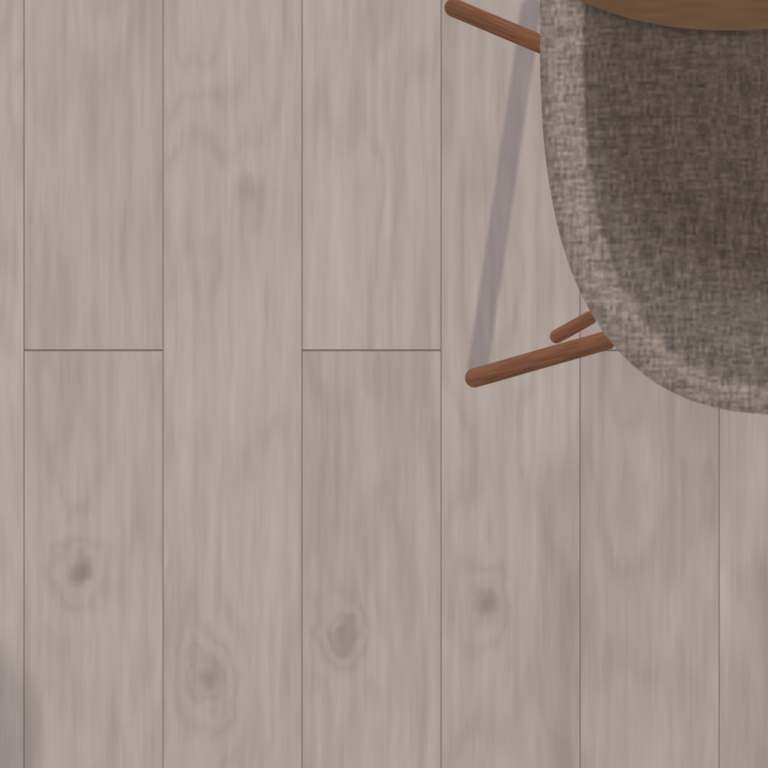
This texture is drawn by a Shadertoy shader. Its source:

```glsl
const float PLANK_WIDTH = 0.181;
const float PLANK_LENGTH = 1.2;
const vec2 PLANK_ORIGIN = vec2(0.0313, 0.544);
const float SEAM_HALF = 0.0009;
const float KNOT_SPACING = 0.5;
const float RING_COUNT = 38.0;

const vec3 FLOOR_LIGHT = vec3(0.70, 0.65, 0.615);
const vec3 FLOOR_DARK = vec3(0.56, 0.505, 0.47);
const vec3 SEAM_COLOR = vec3(0.43, 0.38, 0.35);
const vec3 SHADOW_TINT = vec3(0.83, 0.84, 0.87);
const vec3 LEG_COLOR = vec3(0.46, 0.31, 0.23);
const vec3 SEAT_COLOR = vec3(0.34, 0.30, 0.27);
const vec3 WALL_COLOR = vec3(0.43, 0.395, 0.37);
const vec3 RIM_COLOR = vec3(0.54, 0.49, 0.455);
const vec3 CUSHION_COLOR = vec3(0.41, 0.31, 0.23);

const vec2 SHELL_CENTER = vec2(1.042, 0.974);
const vec2 SHELL_RADII = vec2(0.339, 0.514);
const vec2 RIM_RADII = vec2(0.283, 0.478);
const vec2 SEAT_RADII = vec2(0.283, 0.355);

float hash(vec2 p) {
    return fract(sin(dot(p, vec2(127.1, 311.7))) * 43758.5);
}

float noise(vec2 p) {
    vec2 i = floor(p), f = fract(p);
    f = f * f * (3.0 - 2.0 * f);
    return mix(mix(hash(i), hash(i + vec2(1, 0)), f.x),
               mix(hash(i + vec2(0, 1)), hash(i + vec2(1, 1)), f.x), f.y);
}

float fbm(vec2 p) {
    float sum = 0.0, amp = 0.5;
    for (int i = 0; i < 4; i++) {
        sum += amp * noise(p);
        p = p * 2.03 + 17.3;
        amp *= 0.5;
    }
    return sum;
}

float cover(float d, float soft) { return 1.0 - smoothstep(-soft, soft, d); }

// Distance to a rounded bar, and position across it from -1 to 1
vec2 bar(vec2 p, vec2 a, vec2 b, float radius) {
    vec2 ab = b - a, ap = p - a;
    float t = clamp(dot(ap, ab) / dot(ab, ab), 0.0, 1.0);
    float side = (ab.x * ap.y - ab.y * ap.x) / length(ab);
    return vec2(length(ap - ab * t) - radius, side / radius);
}

// Approximate distance to the superelliptic bowl, straight above its center
float bowl(vec2 p, vec2 radii) {
    vec2 q = abs(vec2(p.x, min(p.y, SHELL_CENTER.y)) - SHELL_CENTER) / radii;
    return (pow(pow(q.x, 2.7) + pow(q.y, 2.7), 1.0 / 2.7) - 1.0) * radii.x;
}

vec3 floorColor(vec2 p, float px) {
    vec2 q = p - PLANK_ORIGIN;
    float column = floor(q.x / PLANK_WIDTH);
    q.x -= column * PLANK_WIDTH;
    q.y += mod(column, 2.0) * 0.5 * PLANK_LENGTH;
    float row = floor(q.y / PLANK_LENGTH);
    float seed = hash(vec2(column, row) + 3.7) * 60.0;

    // One knot in each stretch of plank bends the growth rings
    float stretch = floor(q.y / KNOT_SPACING);
    vec2 id = vec2(column, stretch + row * 7.0);
    vec2 knot = vec2(mix(0.2, 0.85, hash(id)) * PLANK_WIDTH,
                     (stretch + mix(0.2, 0.8, hash(id + 9.1))) * KNOT_SPACING);
    vec2 k = (q - knot) * vec2(1.0, 0.65);
    k += 0.012 * (vec2(noise(q * 60.0 + seed), noise(q * 60.0 - seed)) - 0.5);
    float strength = smoothstep(0.25, 0.9, hash(id + 4.3));
    float swirl = exp(-dot(k, k) / 0.0011);
    float core = strength * exp(-dot(k, k) / 0.00012);

    // Cathedral rings, long fibres and cloudy tone
    float growth = fbm(q * vec2(9.0, 2.2) + seed) + 0.35 * swirl * strength;
    float rings = 0.5 + 0.5 * sin(growth * RING_COUNT);
    float fibre = fbm(q * vec2(130.0, 7.0) + seed);
    float cloud = fbm(q * vec2(12.0, 3.0) + seed + 31.0);
    float pores = noise(q * vec2(260.0, 40.0) + seed);
    float dark = 0.12 + 0.16 * rings * rings + 0.5 * (fibre - 0.45) + 0.45 * (cloud - 0.45);
    dark += 0.10 * (pores - 0.5) + 0.12 * (hash(vec2(seed, row)) - 0.5);
    dark += 0.16 * swirl * strength + core * (0.5 + 0.5 * rings);
    vec3 color = mix(FLOOR_LIGHT, FLOOR_DARK, clamp(dark, -0.15, 1.5));

    // Joints between planks
    float sideGap = min(q.x, PLANK_WIDTH - q.x);
    float along = q.y - row * PLANK_LENGTH;
    float endGap = min(along, PLANK_LENGTH - along);
    color = mix(color, SEAM_COLOR, 0.65 * cover(sideGap - SEAM_HALF, px));
    return mix(color, SEAM_COLOR, 0.85 * cover(endGap - 1.4 * SEAM_HALF, px));
}

vec3 drawLeg(vec3 color, vec2 p, vec2 a, vec2 b, float radius, float px) {
    vec2 leg = bar(p, a, b, radius);
    float grain = noise(vec2(dot(p, normalize(b - a)) * 45.0, leg.y * 5.0));
    vec3 wood = LEG_COLOR * (0.88 + 0.16 * leg.y + 0.2 * grain);
    return mix(color, wood, cover(leg.x, px));
}

void mainImage(out vec4 fragColor, in vec2 fragCoord) {
    vec2 p = fragCoord / iResolution.xy;
    float px = 1.0 / iResolution.y;
    vec3 color = floorColor(p, px);
    float shell = bowl(p, SHELL_RADII);

    // Soft shade on the floor and the narrow leg shadow
    float shade = 0.65 * cover(bar(p, vec2(0.73, -0.1), vec2(0.73, 0.38), 0.012).x, 0.045);
    shade += 0.8 * cover(length((p - vec2(-0.01, 0.03)) / vec2(0.06, 0.13)) - 1.0, 0.35);
    shade += 0.6 * cover(bar(p, vec2(1.0, -0.1), vec2(1.0, 0.24), 0.03).x, 0.04);
    shade += 0.45 * exp(-max(shell, 0.0) * 14.0) * smoothstep(0.65, 0.8, p.x);
    shade += 0.95 * cover(bar(p, vec2(0.692, 0.99), vec2(0.622, 0.52), 0.013).x, 0.004);
    color *= mix(vec3(1.0), SHADOW_TINT, min(shade, 1.2));

    // Turned wooden legs
    color = drawLeg(color, p, vec2(0.725, 0.562), vec2(0.768, 0.586), 0.009, px);
    color = drawLeg(color, p, vec2(0.618, 0.508), vec2(0.79, 0.557), 0.0125, px);
    color = drawLeg(color, p, vec2(0.591, 0.990), vec2(0.715, 0.938), 0.012, px);

    // Woven shell: seat, curved wall and pale rim
    float weave = noise(p * vec2(70.0, 250.0)) + noise(p * vec2(250.0, 70.0)) - 1.0;
    float speckle = noise(p * 260.0) - 0.5;
    vec3 fabric = mix(WALL_COLOR, SEAT_COLOR, cover(bowl(p, SEAT_RADII), 0.05));
    float rim = 1.0 - cover(bowl(p, RIM_RADII), 0.004);
    fabric = mix(fabric, RIM_COLOR * (1.0 - 0.12 * smoothstep(-0.02, 0.0, shell)), rim);
    fabric *= 1.0 + 0.22 * weave + 0.16 * speckle;
    color = mix(color, fabric, cover(shell, px));

    // Brown cushion at the upper edge
    float cushion = (length((p - vec2(0.95, 1.09)) / vec2(0.27, 0.13)) - 1.0) * 0.13;
    color = mix(color, color * 0.75, cover(cushion - 0.006, 0.008));
    color = mix(color, CUSHION_COLOR * (0.95 + 0.1 * noise(p * vec2(20.0, 150.0))), cover(cushion, px));
    fragColor = vec4(color, 1.0);
}
```
